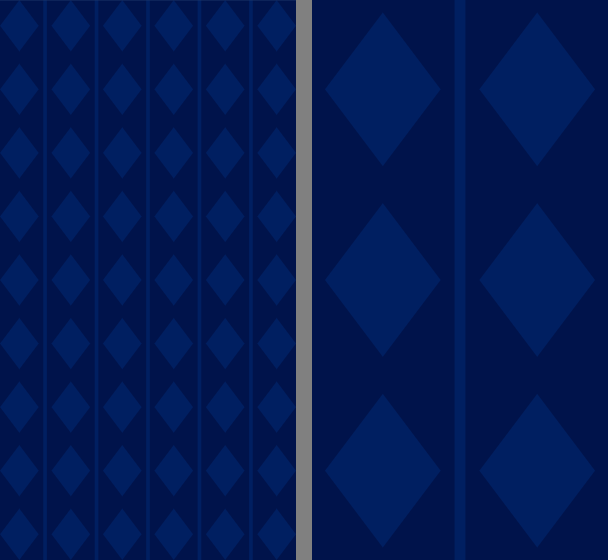
Left: the whole. Right: its middle third, enlarged.
This pattern is drawn by a Shadertoy shader. Its source:

```glsl
// Draws upright blue diamonds in columns, parted by thin vertical stripes on navy.
// The plane is folded into one cell, where distance functions give the diamond
// and the stripe; edges are smoothed over about one pixel.

const vec3 NAVY = vec3(0.0, 0.075, 0.295);
const vec3 BLUE = vec3(0.0, 0.122, 0.382);
const vec3 RIM = vec3(0.12, 0.22, 0.42);

// All lengths are fractions of the canvas height.
const vec2 PITCH = vec2(0.0919, 0.1135);
const vec2 DIAMOND_HALF = vec2(0.0344, 0.0457);
const float STRIPE_HALF = 0.0032;
const float RIM_WIDTH = 0.0013;

// Signed offset from the nearest multiple of the period.
float foldAxis(float x, float period) {
    return (fract(x / period + 0.5) - 0.5) * period;
}

// Signed distance to the edge line of a diamond with the given half axes.
float diamondDistance(vec2 p, vec2 halfSize) {
    vec2 q = abs(p);
    return (dot(q, halfSize.yx) - halfSize.x * halfSize.y) / length(halfSize);
}

// Coverage of a shape from its signed distance.
float coverage(float dist, float pixel) {
    return clamp(0.5 - dist / pixel, 0.0, 1.0);
}

void mainImage(out vec4 fragColor, in vec2 fragCoord) {
    float pixel = 1.0 / iResolution.y;
    vec2 p = (fragCoord - 0.5 * iResolution.xy) * pixel;

    // Diamonds sit halfway between the stripes.
    vec2 cell = vec2(foldAxis(p.x - 0.5 * PITCH.x, PITCH.x), foldAxis(p.y, PITCH.y));
    float diamond = coverage(diamondDistance(cell, DIAMOND_HALF), pixel);
    float stripe = coverage(abs(foldAxis(p.x, PITCH.x)) - STRIPE_HALF, pixel);

    vec3 color = mix(NAVY, BLUE, max(diamond, stripe));

    // Faint light line along the top edge.
    float rim = coverage(0.5 - RIM_WIDTH - p.y, pixel);
    color = mix(color, RIM, 0.6 * rim);

    fragColor = vec4(color, 1.0);
}
```
